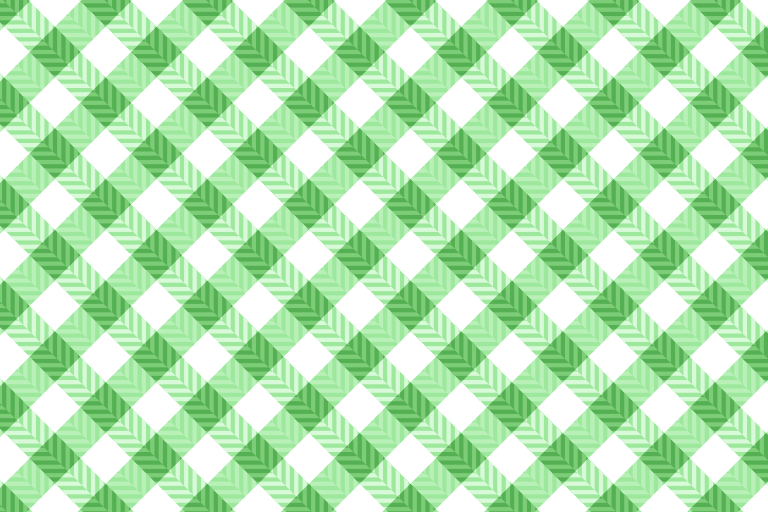
A Shadertoy shader for this pattern:

```glsl
// Diagonal green gingham with herringbone twill running down its bands.

const float PERIOD = 0.1984;               // repeat width, in canvas heights
const vec2 ORIGIN = vec2(0.1074, 0.8984);  // centre of one dark check
const float STRIPES = 12.0;                // twill stripes per repeat
const float STRIPE_SHIFT = 0.5;            // offset of stripes across the spine
const float BAND_HALF = 0.25;              // half width of a band, in repeats

const vec3 WHITE = vec3(1.0);
const vec3 PALE = vec3(0.85, 0.98, 0.85);
const vec3 SOFT = vec3(0.72, 0.94, 0.72);
const vec3 LIGHT = vec3(0.62, 0.91, 0.62);
const vec3 MID = vec3(0.49, 0.80, 0.47);
const vec3 DARK = vec3(0.33, 0.69, 0.32);

// Pixel coverage for a signed distance that is positive inside
float coverage(float dist, float pixel) {
    return clamp(0.5 + dist / pixel, 0.0, 1.0);
}

// Signed offset from the nearest whole number
float centred(float t) {
    return fract(t + 0.5) - 0.5;
}

// Mask of a diagonal band centred on whole values of t
float band(float t, float pixel) {
    return coverage((BAND_HALF - abs(centred(t))) * inversesqrt(2.0), pixel);
}

// Mask of evenly spaced stripes, half filled
float stripes(float t, float pixel) {
    return coverage((0.25 - abs(centred(t * STRIPES))) / STRIPES, pixel);
}

void mainImage(out vec4 fragColor, in vec2 fragCoord) {
    vec2 p = (fragCoord / iResolution.y - ORIGIN) / PERIOD;
    float pixel = 1.0 / (iResolution.y * PERIOD);

    // Diagonal axes: along the falling bands, and across them
    float along = p.x - p.y;
    float across = p.x + p.y;
    float falling = band(across, pixel);
    float rising = band(along, pixel);

    // Twill: upright stripes above each spine, level stripes below
    float spine = centred(across * 2.0) * 0.5 * inversesqrt(2.0);
    float upright = stripes(p.x, pixel);
    float level = stripes(p.y + STRIPE_SHIFT / STRIPES, pixel);
    float twill = mix(level, upright, coverage(spine, pixel));

    // Each crossing of bands has its own pair of thread colours
    vec3 fallingOnly = mix(PALE, LIGHT, twill);
    vec3 risingOnly = mix(SOFT, LIGHT, twill);
    vec3 crossing = mix(MID, DARK, twill);
    vec3 color = mix(mix(WHITE, risingOnly, rising),
                     mix(fallingOnly, crossing, rising), falling);
    fragColor = vec4(color, 1.0);
}
```
